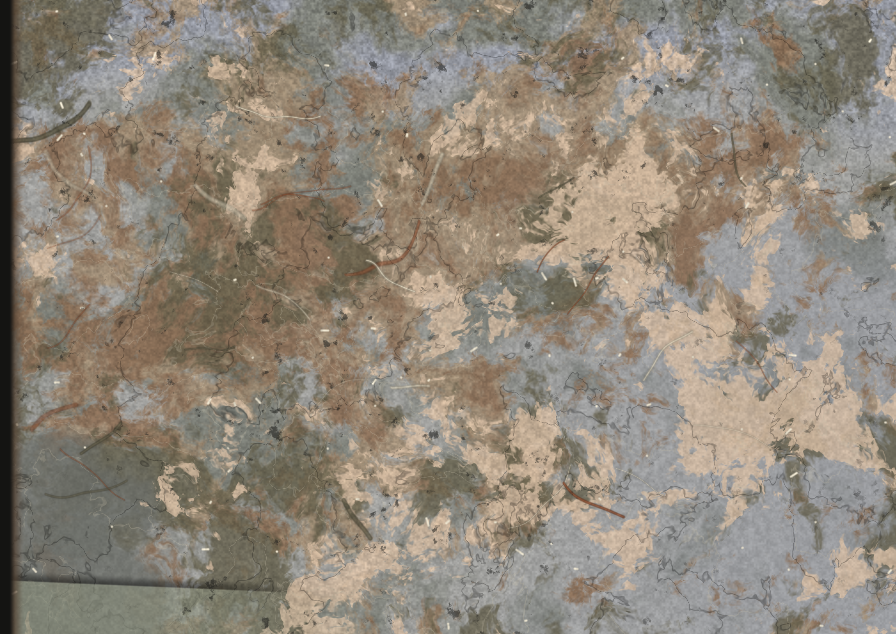
Give the GLSL for this texture, as a Shadertoy shader.

```glsl
const vec3 GREY = vec3(0.49, 0.50, 0.47);
const vec3 PALE_GREY = vec3(0.63, 0.63, 0.62);
const vec3 BLUE_GREY = vec3(0.57, 0.59, 0.65);
const vec3 SLATE = vec3(0.42, 0.43, 0.41);
const vec3 TAN = vec3(0.63, 0.55, 0.45);
const vec3 RUST = vec3(0.53, 0.41, 0.31);
const vec3 OLIVE = vec3(0.38, 0.36, 0.28);
const vec3 CREAM = vec3(0.83, 0.73, 0.63);
const vec3 SOOT = vec3(0.13, 0.13, 0.12);
const vec3 ROOT_RED = vec3(0.48, 0.27, 0.17);
const vec3 ROOT_PALE = vec3(0.74, 0.71, 0.63);
const float GRAIN_SCALE = 170.0;
const float GRAIN_CONTRAST = 0.30;
const float SPECK_CELLS = 26.0;
const float SPECK_SHARE = 0.10;
const float BORDER = 0.014;
const int ROOT_COUNT = 32;

float hash(vec2 cell) {
    uvec2 k = uvec2(ivec2(cell)) * uvec2(73856093u, 19349663u);
    uint h = (k.x ^ k.y) * 83492791u;
    h = (h ^ (h >> 15)) * 50331653u;
    return float((h ^ (h >> 13)) >> 8) / 16777216.0;
}

float noise(vec2 p) {
    vec2 i = floor(p), f = fract(p);
    f = f * f * (3.0 - 2.0 * f);
    return mix(mix(hash(i), hash(i + vec2(1, 0)), f.x),
               mix(hash(i + vec2(0, 1)), hash(i + vec2(1, 1)), f.x), f.y);
}

float fbm(vec2 p, float roughness) {
    float sum = 0.0, total = 0.0, amp = 1.0;
    for (int i = 0; i < 6; i++) {
        sum += amp * noise(p);
        total += amp;
        amp *= roughness;
        p = mat2(1.6, 1.2, -1.2, 1.6) * p + 17.3;
    }
    return sum / total;
}

mat2 turn(float t) { float a = 6.283 * t; return mat2(cos(a), sin(a), -sin(a), cos(a)); }

// 1 below the edge, 0 above it
float below(float edge, float soft, float x) { return 1.0 - smoothstep(edge - soft, edge + soft, x); }

// Soft elliptical region
float blob(vec2 p, vec2 centre, vec2 radius) {
    vec2 d = (p - centre) / radius;
    return exp(-dot(d, d));
}

// Distance to a parabolic arc along x
float arc(vec2 p, float halfLength, float bend) {
    float x = clamp(p.x, -halfLength, halfLength);
    float y = p.y - bend * (x * x - halfLength * halfLength);
    return length(vec2(p.x - x, y / sqrt(1.0 + 4.0 * bend * bend * x * x)));
}

vec3 addRoots(vec3 col, vec2 p, float px) {
    p += 0.016 * (vec2(noise(p * 22.0), noise(p * 22.0 + 40.0)) - 0.5);
    for (int i = 0; i < ROOT_COUNT; i++) {
        vec2 id = vec2(i, 101), next = vec2(0, 1);
        vec2 centre = vec2(0.06, 0.16) + vec2(1.15, 0.68) * vec2(hash(id), hash(id + next));
        float size = hash(id + 2.0 * next), kind = hash(id + 3.0 * next);
        float bend = 9.0 * (hash(id + 4.0 * next) - 0.5);
        float width = mix(0.0008, 0.0038, pow(hash(id + 5.0 * next), 2.0));
        vec2 local = turn(hash(id + 6.0 * next)) * (p - centre);
        float d = arc(local, mix(0.025, 0.08, size), bend);
        vec3 tint = kind < 0.4 ? ROOT_RED : kind < 0.7 ? OLIVE * 0.85 : ROOT_PALE;
        tint *= 1.1 - 0.25 * smoothstep(0.0, width, d);
        col *= 1.0 - 0.12 * below(width, 0.006, d);
        col = mix(col, tint, below(width, px, d) * mix(0.35, 0.85, hash(id + 7.0 * next)));
    }
    return col;
}

vec3 addSpecks(vec3 col, vec2 p, float px) {
    vec2 cell = floor(p * SPECK_CELLS);
    vec2 offset = 0.3 + 0.4 * vec2(hash(cell + 211.0), hash(cell + 223.0));
    vec2 local = turn(hash(cell + 227.0)) * (p - (cell + offset) / SPECK_CELLS);
    float d = arc(local, 0.006 * pow(hash(cell + 229.0), 3.0), 0.0);
    return mix(col, vec3(0.90, 0.87, 0.79), step(hash(cell + 233.0), SPECK_SHARE) * below(0.0016, px, d));
}

void mainImage(out vec4 fragColor, in vec2 fragCoord) {
    float px = 1.0 / iResolution.y;
    vec2 p = fragCoord * px, uv = fragCoord / iResolution.xy;
    vec2 warp = vec2(fbm(p * 5.0 + 3.0, 0.55), fbm(p * 5.0 + 61.0, 0.55)) - 0.5;
    vec2 q = p + 0.12 * warp, region = uv + 0.25 * warp;

    // Regions of the ground
    float rusty = max(blob(region, vec2(0.30, 0.57), vec2(0.31, 0.25)),
                      0.8 * blob(region, vec2(0.66, 0.68), vec2(0.28, 0.13)));
    float right = smoothstep(0.48, 0.85, region.x) * below(0.66, 0.12, region.y);
    float top = smoothstep(0.78, 0.92, region.y);
    float mossy = blob(region, vec2(0.27, 0.2), vec2(0.26, 0.18));
    float slab = below(0.125, 0.025, region.x) * below(0.31, 0.03, region.y);
    float calm = max(0.6 * right, 0.8 * slab);
    float creamy = max(blob(uv, vec2(0.73, 0.32), vec2(0.24, 0.25)),
                       blob(uv, vec2(0.78, 0.72), vec2(0.30, 0.09)));

    // Mottled mineral layers and ragged cream flakes
    float patches = fbm(q * 8.0 + 11.0, 0.62), stains = fbm(q * 13.0 + 83.0, 0.7);
    float flakes = fbm(q * 10.0 + 137.0, 0.72), moss = fbm(q * 9.0 + 191.0, 0.72);
    vec3 col = mix(GREY, PALE_GREY, smoothstep(0.36, 0.62, patches + 0.08 * right));
    col = mix(col, BLUE_GREY, max(0.7 * top * smoothstep(0.42, 0.6, patches), 0.35 * right));
    float rust = smoothstep(0.52, 0.68, stains + 0.30 * rusty - 0.05 * right);
    col = mix(col, mix(RUST, TAN, smoothstep(0.38, 0.58, flakes)), 0.85 * rust);
    col = mix(col, OLIVE, 0.75 * smoothstep(0.53, 0.66, moss + 0.10 * mossy + 0.06 * top - 0.05 * right));
    col = mix(col, SLATE, 0.8 * slab);
    col = mix(col, CREAM, 0.8 * smoothstep(0.59, 0.65, flakes + 0.09 * creamy - 0.12 * slab - 0.08 * top));

    // Pale threads and dark cracks
    float thread = abs(fbm(q * 11.0 + 251.0, 0.5) - 0.5), crack = abs(fbm(q * 7.0 + 307.0, 0.55) - 0.5);
    col = mix(col, ROOT_PALE, 0.28 * below(0.006, 0.006, thread) * (1.0 - top));
    col *= 1.0 - 0.25 * below(0.006, 0.006, crack);

    // Pale ledge with a dark upper edge
    float rise = uv.y - 0.085 + 0.06 * uv.x, fade = below(0.28, 0.1, region.x);
    float ledge = below(0.0, px, rise);
    col = mix(col, vec3(0.53, 0.55, 0.48), 0.65 * ledge * fade);
    col *= 1.0 - 0.45 * fade * (1.0 - ledge) * below(0.009, 0.009, rise);
    col = addSpecks(addRoots(col, p, px), p, px);

    // Grit and pits
    float grain = mix(noise(p * GRAIN_SCALE), noise(p * GRAIN_SCALE * 2.1 + 29.0), 0.45) - 0.5;
    col *= 1.0 + GRAIN_CONTRAST * (1.0 - 0.6 * calm) * (1.0 + 0.4 * top) * grain;
    col = mix(col, SOOT, 0.6 * smoothstep(0.70, 0.82, fbm(p * 48.0 + 401.0, 0.6)) * (1.0 - calm));

    // Brown fringe and black border
    col = mix(col, RUST * 0.6, 0.75 * below(1.5 * BORDER, 0.5 * BORDER, uv.x));
    col = mix(col, SOOT * 0.6, below(BORDER, 0.004, uv.x));
    fragColor = vec4(clamp(col, 0.0, 1.0), 1.0);
}
```
